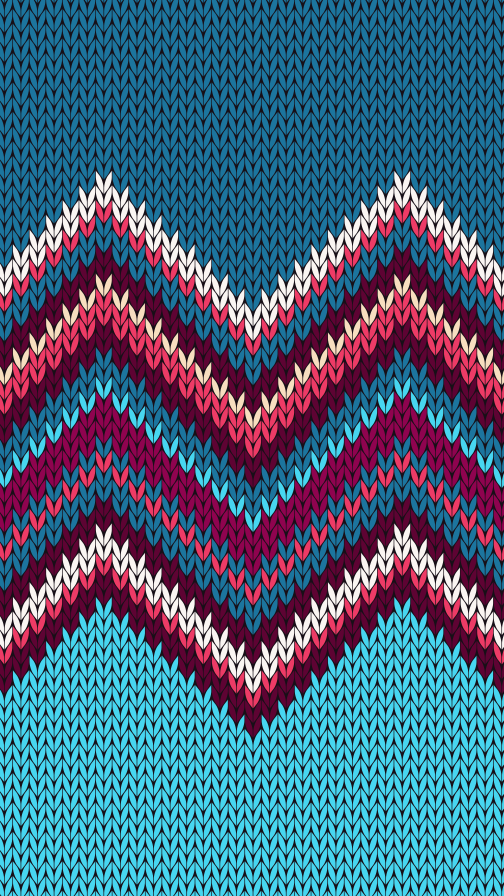
Reproduce this pattern procedurally as a Shadertoy shader.

```glsl
// Knitted fabric: blue and cyan fields joined by striped chevrons of V stitches.

#define COLUMNS 30.4           // stitches across the canvas width
#define ROWS 34.3              // stitch rows per canvas width of height
#define PEAK vec2(0.206, 1.42) // centre of a chevron peak, in canvas widths
#define HALF_ZIGZAG 9.0        // columns from peak to valley
#define SLANT 0.72             // rise of a stitch leg, in rows
#define GAP vec2(0.08, 0.09)   // dark gap around a leg, share of its cell
#define ROUNDING 1.1           // corner radius of a leg, in half cells
#define SOFTNESS 0.06          // edge blur, in half cells
#define SAMPLES 3              // antialiasing samples per axis

const vec3 YARN_SHADOW = vec3(0.09, 0.06, 0.09);

// Palette indices
const int BLUE = 0, CYAN = 1, PLUM = 2, BERRY = 3, PINK = 4, WHITE = 5, PEACH = 6;

const vec3 YARN[7] = vec3[7](
    vec3(0.11, 0.46, 0.62),
    vec3(0.28, 0.84, 0.94),
    vec3(0.37, 0.01, 0.20),
    vec3(0.56, 0.01, 0.31),
    vec3(0.93, 0.23, 0.40),
    vec3(0.98, 0.96, 0.95),
    vec3(0.97, 0.87, 0.75));

// Chevron stripes, one entry per row from the top down
const int STRIPE_COUNT = 29;
const int STRIPES[STRIPE_COUNT] = int[STRIPE_COUNT](
    WHITE, WHITE, PINK, BLUE, BLUE, PLUM, PLUM,
    PEACH, PINK, PINK, PLUM, PLUM, BLUE, BLUE,
    CYAN, BERRY, BERRY, BERRY, BLUE, PINK, BLUE, BLUE,
    PLUM, PLUM, WHITE, WHITE, PINK, PLUM, PLUM);

vec3 stripeColor(int row) {
    if (row < 0) return YARN[BLUE];
    if (row >= STRIPE_COUNT) return YARN[CYAN];
    return YARN[STRIPES[row]];
}

// Signed distance to a quadrant whose corner at (1, 1) is rounded
float roundedCorner(vec2 p) {
    vec2 a = p - (1.0 - ROUNDING);
    return min(max(a.x, a.y), 0.0) + length(max(a, 0.0)) - ROUNDING;
}

// Leaf with two opposite corners rounded and two left pointed
float leafDistance(vec2 q) {
    vec2 c = vec2(-q.x, q.y);
    return max(roundedCorner(c), roundedCorner(-c));
}

vec3 knit(vec2 p) {
    // Stitch column, mirrored about its centre into two legs
    float across = (p.x - PEAK.x) * COLUMNS + 0.5;
    float column = floor(across);
    float side = abs(fract(across) - 0.5) * 2.0;

    // Slanted rows, counted downwards
    float down = (PEAK.y - p.y) * ROWS + SLANT * side;
    float row = floor(down);

    // Each column steps one row lower from peak to valley
    float steps = abs(mod(column + HALF_ZIGZAG, 2.0 * HALF_ZIGZAG) - HALF_ZIGZAG);

    vec2 q = vec2(2.0 * side - 1.0, 1.0 - 2.0 * fract(down)) / (1.0 - GAP);
    float cover = 1.0 - smoothstep(-SOFTNESS, SOFTNESS, leafDistance(q));
    return mix(YARN_SHADOW, stripeColor(int(row - steps)), cover);
}

void mainImage(out vec4 fragColor, in vec2 fragCoord) {
    // Average a grid of samples inside the pixel
    vec3 sum = vec3(0.0);
    for (int j = 0; j < SAMPLES; j++) {
        for (int i = 0; i < SAMPLES; i++) {
            vec2 offset = (vec2(i, j) + 0.5) / float(SAMPLES) - 0.5;
            sum += knit((fragCoord + offset) / iResolution.x);
        }
    }
    fragColor = vec4(sum / float(SAMPLES * SAMPLES), 1.0);
}
```
